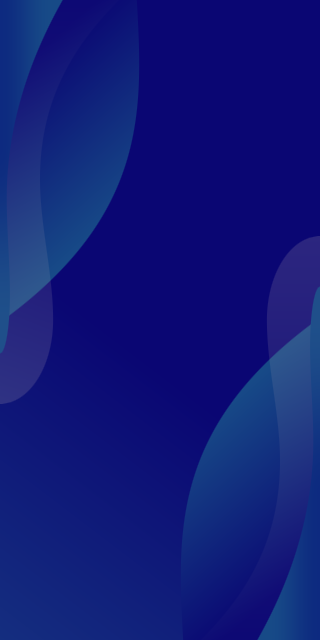
Give the GLSL for this background, as a Shadertoy shader.

```glsl
#define NAVY vec3(0.038, 0.022, 0.450)
#define DUSK vec3(0.080, 0.180, 0.500)
#define TEAL vec3(0.090, 0.290, 0.530)
#define DEEP_BLUE vec3(0.050, 0.165, 0.500)
#define PALE_TEAL vec3(0.120, 0.310, 0.540)
#define MIST vec3(0.660, 0.610, 0.680)
#define MIST_TOP 0.02
#define MIST_GROWTH 0.155

// Smooth coverage of the positive side of an edge
float cover(float d) {
    return clamp(0.5 + d / max(fwidth(d), 1e-5), 0.0, 1.0);
}

// Right edge of a ribbon: flared top, narrow waist, round belly, closed tip
// waist and belly hold (x, y); flare holds quadratic and cubic growth
float ribbonEdge(float y, vec2 waist, vec2 belly, float tipY, vec2 flare) {
    float above = max(waist.y - y, 0.0);
    float top = above * above * (flare.x + flare.y * above);
    float body = mix(waist.x, belly.x, smoothstep(waist.y, belly.y, y));
    float fall = clamp((y - belly.y) / (tipY - belly.y), 0.0, 1.0);
    return (body + top) * sqrt(1.0 - fall * fall);
}

// Right edge of the broad leaf
float leafEdge(float y) {
    float t = y - 0.2;
    return 0.435 - t * t * (0.28 + 0.48 * t);
}

// Layered ornament; p starts at its corner, with y running inward
vec3 addCorner(vec3 color, vec2 p) {
    // Leaf
    float shade = clamp((dot(p, vec2(0.66, 0.75)) - 0.2) / 0.55, 0.0, 1.0);
    color = mix(color, mix(NAVY, TEAL, shade), cover(leafEdge(p.y) - p.x));

    // Translucent ribbon
    float veil = ribbonEdge(p.y, vec2(0.125, 0.56), vec2(0.166, 1.0),
                            1.262, vec2(0.55, 0.43));
    float opacity = MIST_TOP + MIST_GROWTH * p.y;
    color = mix(color, MIST, opacity * cover(veil - p.x));

    // Outer band
    float band = ribbonEdge(p.y, vec2(0.021, 0.62), vec2(0.031, 0.92),
                            1.104, vec2(0.455, 0.0));
    vec3 bandColor = mix(DEEP_BLUE, TEAL, smoothstep(0.0, 0.16, p.x));
    bandColor = mix(bandColor, PALE_TEAL, smoothstep(0.45, 1.0, p.y));
    return mix(color, bandColor, cover(band - p.x));
}

void mainImage(out vec4 fragColor, in vec2 fragCoord) {
    // Canvas spans 1 by 2, measured from the upper left
    vec2 uv = fragCoord / iResolution.xy;
    vec2 p = vec2(uv.x, 2.0 - 2.0 * uv.y);

    // Diagonal backdrop
    float glow = dot(p - vec2(0.156, 0.885), vec2(-0.606, 0.795));
    vec3 color = mix(NAVY, DUSK, clamp(glow / 0.98, 0.0, 1.0));

    // Ornament and its half-turn copy
    color = addCorner(color, p);
    color = addCorner(color, vec2(1.0, 2.0) - p);
    fragColor = vec4(color, 1.0);
}
```
